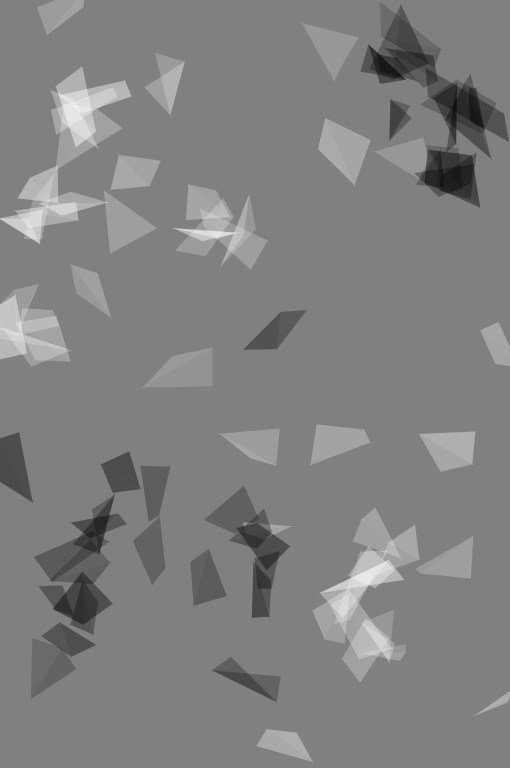
This background is drawn by a WebGL 2 fragment shader. Its source:

```glsl
#version 300 es
precision highp float;
// Translucent folded shards, pale and dark, scattered over flat mid grey.
// Each shard is two triangular wings hinged on a spine; overlaps build up tone.
// Shards gather in tight clusters, with a loose jittered grid of strays between.

uniform vec2 u_resolution;
out vec4 fragColor;

const float GROUND = 0.502;               // background grey
const int SHARDS_PER_CLUSTER = 5;
const ivec2 STRAY_GRID = ivec2(4, 6);
const float STRAY_JITTER = 0.9;           // share of a grid cell
const vec2 SPINE_LENGTH = vec2(0.045, 0.105);
const vec2 WING_WIDTH = vec2(0.008, 0.045);
const vec2 CLUSTER_ALPHA = vec2(0.22, 0.48);
const vec2 STRAY_ALPHA = vec2(0.18, 0.42);
const float FOLD_SHADE = 0.72;            // weakest opacity of the second wing
const float SAME_SIDE = 0.2;              // chance that both wings overlap

// Cluster: centre x, centre y, spread, ink (0 dark, 1 pale); unit = canvas height
const int CLUSTERS = 12;
const vec4 CLUSTER[CLUSTERS] = vec4[](
  vec4(0.51, 0.95, 0.045, 0.0), vec4(0.61, 0.86, 0.025, 0.0),
  vec4(0.59, 0.78, 0.020, 0.0), vec4(0.10, 0.21, 0.055, 0.0),
  vec4(0.18, 0.33, 0.055, 0.0), vec4(0.31, 0.25, 0.065, 0.0),
  vec4(0.11, 0.84, 0.045, 1.0), vec4(0.06, 0.72, 0.045, 1.0),
  vec4(0.03, 0.57, 0.040, 1.0), vec4(0.29, 0.72, 0.035, 1.0),
  vec4(0.50, 0.26, 0.045, 1.0), vec4(0.46, 0.16, 0.065, 1.0));

// Integer hash giving four values in 0..1
vec4 hash4(int seed) {
  uvec4 v = uint(seed) * uvec4(1597u, 2741u, 3571u, 4517u) + uvec4(11u, 23u, 37u, 53u);
  v = (v ^ (v >> 15u)) * 73244475u;
  v = (v ^ (v >> 13u)) * 73244475u;
  v ^= v >> 16u;
  return vec4(v & 65535u) / 65535.0;
}

float cross2(vec2 a, vec2 b) { return a.x * b.y - a.y * b.x; }

// Inward distance from the line a-b, positive on the left
float edge(vec2 p, vec2 a, vec2 b) {
  vec2 d = b - a;
  return cross2(d, p - a) / max(length(d), 1e-5);
}

// Smoothed triangle coverage, for either winding
float triangle(vec2 p, vec2 a, vec2 b, vec2 c, float pixel) {
  float winding = sign(cross2(b - a, c - a));
  float inside = min(winding * edge(p, a, b),
                 min(winding * edge(p, b, c), winding * edge(p, c, a)));
  return clamp(inside / pixel + 0.5, 0.0, 1.0);
}

// Lays one folded shard over the tone already there
float addShard(float tone, vec2 p, vec2 centre, int seed, float ink,
               vec2 alphaRange, float pixel) {
  if (distance(p, centre) > 1.2 * SPINE_LENGTH.y) return tone;
  vec4 shape = hash4(seed);
  vec4 wings = hash4(seed + 7001);
  float angle = 6.28319 * shape.x;
  vec2 along = vec2(cos(angle), sin(angle));
  vec2 across = vec2(-along.y, along.x);
  float len = mix(SPINE_LENGTH.x, SPINE_LENGTH.y, shape.y);
  vec2 tail = centre - 0.5 * len * along;
  vec2 tip = centre + 0.5 * len * along;

  // Wing corners reach sideways from a random point along the spine
  vec2 reach = mix(vec2(WING_WIDTH.x), vec2(WING_WIDTH.y), wings.xy);
  float side = shape.w < SAME_SIDE ? 1.0 : -1.0;
  vec2 wingA = tail + along * len * mix(-0.15, 1.0, wings.z) + across * reach.x;
  vec2 wingB = tail + along * len * mix(0.0, 1.15, wings.w) + across * reach.y * side;

  float alpha = mix(alphaRange.x, alphaRange.y, shape.z);
  float shade = mix(FOLD_SHADE, 1.0, fract(shape.w * 7.0));
  tone = mix(tone, ink, alpha * triangle(p, tail, tip, wingA, pixel));
  return mix(tone, ink, alpha * shade * triangle(p, tail, tip, wingB, pixel));
}

void main() {
  float pixel = 1.0 / u_resolution.y;
  vec2 p = gl_FragCoord.xy * pixel;
  vec2 canvas = vec2(u_resolution.x * pixel, 1.0);
  float tone = GROUND;

  // Strays: dark towards the lower left, pale elsewhere
  for (int i = 0; i < STRAY_GRID.x * STRAY_GRID.y; i++) {
    vec4 h = hash4(i + 301);
    vec2 cell = vec2(i % STRAY_GRID.x, i / STRAY_GRID.x) + 0.5;
    vec2 centre = (cell + STRAY_JITTER * (h.xy - 0.5)) / vec2(STRAY_GRID) * canvas;
    float paleChance = mix(0.1, 0.9, smoothstep(0.3, 0.65, length(centre)));
    tone = addShard(tone, p, centre, i + 1301, step(h.z, paleChance), STRAY_ALPHA, pixel);
  }

  // Clusters: shards spread over a small disc
  for (int c = 0; c < CLUSTERS; c++) {
    vec4 cluster = CLUSTER[c];
    for (int k = 0; k < SHARDS_PER_CLUSTER; k++) {
      int seed = c * 31 + k + 2003;
      vec4 h = hash4(seed);
      float turn = 6.28319 * h.x;
      vec2 centre = cluster.xy + cluster.z * sqrt(h.y) * vec2(cos(turn), sin(turn));
      tone = addShard(tone, p, centre, seed + 4007, cluster.w, CLUSTER_ALPHA, pixel);
    }
  }
  fragColor = vec4(vec3(tone), 1.0);
}
```
